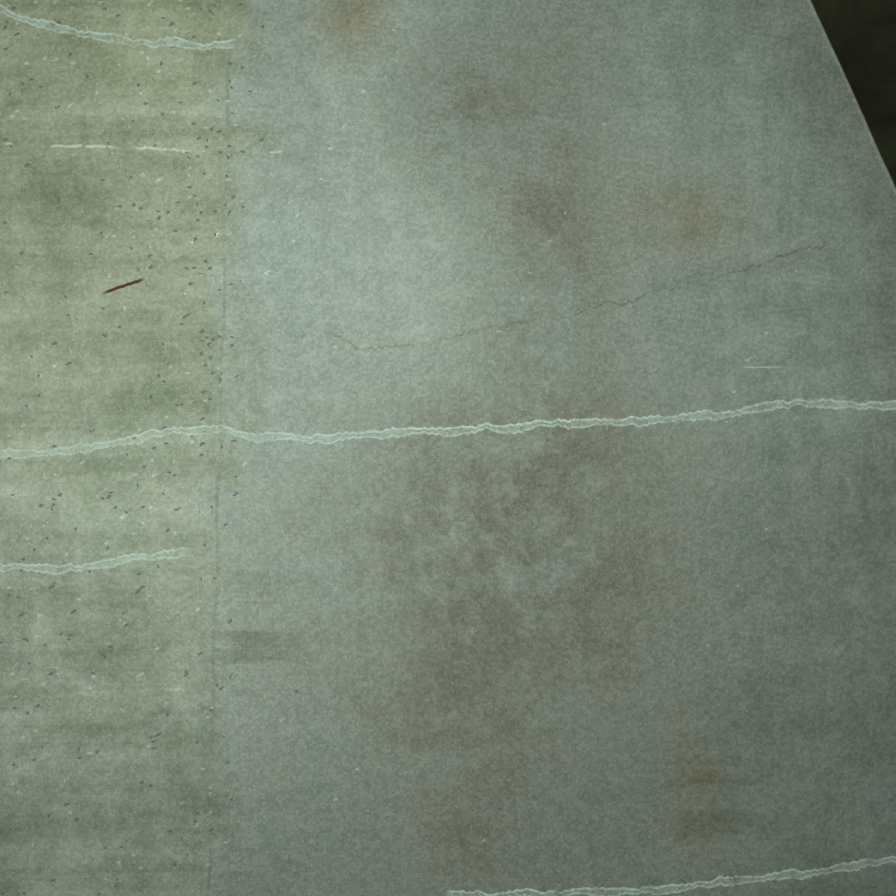
A WebGL 1 fragment shader for this texture:

```glsl
precision highp float;
uniform vec2 u_resolution;

vec2 hash2(vec2 p) {
  return fract(sin(vec2(dot(p, vec2(127.1, 311.7)), dot(p, vec2(269.5, 183.3)))) * 43758.5);
}

// Cellular noise: distance to the nearest point, and that point's random id
vec2 cells(vec2 p) {
  vec2 base = floor(p), best = vec2(9.0, 0.0);
  for (int j = -1; j <= 1; j++)
    for (int i = -1; i <= 1; i++) {
      vec2 cell = base + vec2(float(i), float(j));
      float d = length(cell + hash2(cell) - p);
      if (d < best.x) best = vec2(d, hash2(cell + 37.0).x);
    }
  return best;
}

// Layered, rotated and warped sines, roughly -1 to 1
float clouds(vec2 p) {
  float sum = 0.0, amp = 0.55;
  for (int i = 0; i < 6; i++) {
    p = mat2(0.8, 0.6, -0.6, 0.8) * p * 1.75 + vec2(1.3, 4.7);
    p += 0.5 * sin(p.yx * 1.1);
    sum += amp * sin(p.x) * sin(p.y);
    amp *= 0.7;
  }
  return sum;
}

float spot(vec2 p, vec2 centre, vec2 radius) {
  vec2 q = (p - centre) / radius;
  return exp(-dot(q, q));
}

float span(float x, float start, float end) {
  return smoothstep(start - 0.006, start + 0.006, x) * (1.0 - smoothstep(end - 0.006, end + 0.006, x));
}

float line(float d, float width) {
  return 1.0 - smoothstep(width * 0.3, width, abs(d));
}

float wobble(float x) {
  return 0.0016 * sin(x * 61.0 + 2.0 * sin(x * 23.0)) + 0.0011 * sin(x * 163.0 + 2.0 * sin(x * 71.0))
    + 0.0007 * sin(x * 460.0 + 3.0 * sin(x * 130.0));
}

// Chalky vein: a faint band with two ragged, brighter rims
float vein(vec2 p, float height, float seed) {
  float d = p.y - height - wobble(p.x + seed);
  float gap = 0.0031 + 0.001 * sin(p.x * 90.0 + seed * 9.0);
  return max(max(0.95 * line(d - gap, 0.0023), 0.8 * line(d + gap, 0.0023)), 0.42 * line(d, 0.006));
}

void main() {
  vec2 p = gl_FragCoord.xy / u_resolution;
  float x = p.x;
  float broad = clouds(p * 2.6);
  float mottle = clouds(p * 11.0 + 5.0);
  float fine = clouds(p * 50.0 + 2.0);
  float streak = clouds(p * vec2(3.0, 34.0) + 8.0);
  // Pale centre fading into darker concrete
  float light = 1.15 * spot(p, vec2(0.28, 0.59), vec2(0.54, 0.54)) + 0.35 * spot(p, vec2(0.8, 0.85), vec2(0.13));
  vec3 col = mix(vec3(0.43, 0.475, 0.43), vec3(0.565, 0.625, 0.57), clamp(light + 0.15 * broad + 0.12 * mottle, 0.0, 1.0));
  // Olive, streaky panel on the left with a worn seam
  float seam = x - 0.232 - 0.026 * p.y - 0.0015 * sin(p.y * 40.0);
  float panel = 1.0 - smoothstep(-0.02, 0.04, seam + 0.04 * mottle);
  col = mix(col, vec3(0.54, 0.58, 0.465), panel * (0.25 + 0.55 * p.y));
  col += panel * (0.045 * streak + 0.025 * mottle);
  col -= 0.06 * line(seam, 0.003) * clamp(0.3 + mottle, 0.0, 1.0);
  // Patchy brown damp stains
  float damp = 0.9 * spot(p, vec2(0.58, 0.38), vec2(0.23, 0.18)) + 0.6 * spot(p, vec2(0.55, 0.1), vec2(0.25, 0.2))
    + 0.8 * spot(p, vec2(0.51, 0.87), vec2(0.07, 0.08)) + 0.75 * spot(p, vec2(0.62, 0.75), vec2(0.08, 0.25));
  float stain = clamp(damp * (0.7 + 0.25 * broad + 0.6 * mottle + 0.4 * fine), 0.0, 1.0);
  col = mix(col, vec3(0.375, 0.385, 0.325), stain * 0.8);
  float rust = spot(p, vec2(0.39, 0.99), vec2(0.04, 0.05)) + spot(p, vec2(0.76, 0.76), vec2(0.06, 0.05))
    + spot(p, vec2(0.785, 0.13), vec2(0.03, 0.06));
  col = mix(col, vec3(0.44, 0.42, 0.31), rust * clamp(0.35 + 0.5 * mottle, 0.0, 0.6));
  float runs = spot(p, vec2(0.28, 0.29), vec2(0.05, 0.06)) + 0.6 * spot(p, vec2(0.8, 0.1), vec2(0.05, 0.06));
  col -= vec3(0.07, 0.08, 0.09) * runs * smoothstep(0.1, 0.5, streak);
  col += 0.05 * spot(p, vec2(0.47, 0.63), vec2(0.014));
  // Sandy grain, dark pores and pale flecks
  vec2 sand = cells(p * 300.0);
  vec2 grit = cells(p * vec2(140.0, 170.0) + fine);
  col += 0.016 * mottle + 0.024 * fine + 0.058 * (sand.y - 0.5) + 0.028 * (grit.y - 0.5) + 0.035 * (0.45 - sand.x);
  vec2 pore = cells(p * vec2(120.0, 150.0) + 0.5 * fine);
  float poreShare = 0.006 + 0.16 * spot(p, vec2(0.235, 0.75), vec2(0.03, 0.3)) + 0.035 * panel;
  float dot1 = 1.0 - smoothstep(0.1, 0.4, pore.x);
  col = mix(col, vec3(0.31, 0.35, 0.32), step(1.0 - poreShare, pore.y) * dot1 * 0.6);
  col += 0.1 * dot1 * step(pore.y, 0.004 + 0.03 * panel);
  // Hairline crack and a fallen twig
  float crackY = 0.612 + 0.016 * exp(-pow((x - 0.365) / 0.02, 2.0))
    + 0.28 * pow(max(x - 0.42, 0.0), 1.3) + 1.5 * wobble(x + 0.4);
  col -= vec3(0.07, 0.085, 0.1) * line(p.y - crackY, 0.002) * span(x, 0.29, 0.92) * clamp(0.6 + 0.5 * mottle, 0.0, 1.0);
  float twig = line(p.y - 0.672 - 0.36 * (x - 0.115) - 0.4 * wobble(x), 0.0026) * span(x, 0.117, 0.158);
  col = mix(col, vec3(0.27, 0.18, 0.12), twig * 0.85);
  // Chalk veins
  float rise = 0.492 + 0.055 * x + 0.018 * exp(-pow((x - 0.21) / 0.07, 2.0)) + 0.01 * exp(-pow((x - 0.88) / 0.05, 2.0));
  float chalk = vein(p, rise, 0.0);
  chalk = max(chalk, vein(p, 0.947 + 0.045 * exp(-x / 0.08), 1.7) * span(x, -0.1, 0.26));
  chalk = max(chalk, vein(p, 0.366 + 0.016 * smoothstep(0.06, 0.2, x), 3.1) * span(x, -0.1, 0.21));
  chalk = max(chalk, vein(p, 0.16 * (x - 0.5) * (x - 0.5), 4.6) * span(x, 0.5, 1.1));
  col = mix(col, vec3(0.67, 0.76, 0.7), chalk * clamp(0.8 + 0.3 * fine + 0.4 * (sand.y - 0.5), 0.0, 1.0));
  // Thin broken lime lines
  float broken = smoothstep(-0.1, 0.5, fine + 0.5 * sin(x * 95.0 + 3.0 * sin(x * 37.0)));
  float lime = line(p.y - 0.839 + 0.03 * x - 0.5 * wobble(x), 0.0024) * span(x, -0.1, 0.33) * broken;
  lime = max(lime, 0.6 * line(p.y - 0.59, 0.0016) * span(x, 0.83, 0.87));
  lime = max(lime, 0.3 * broken * line(p.y - 0.219 - 0.06 * x - wobble(x), 0.003) * span(x, -0.1, 0.25));
  col = mix(col, vec3(0.74, 0.79, 0.71), lime * 0.75);
  // Light falloff, then dark foliage beyond the slanted edge
  vec2 off = p - vec2(0.34, 0.59);
  col *= 1.06 - 0.44 * dot(off, off);
  float edge = 0.91 * (x - 0.905 - 0.452 * (1.0 - p.y)) + 0.0008 * mottle;
  col += 0.04 * line(edge + 0.002, 0.003);
  col = mix(col, vec3(0.12, 0.13, 0.09) + vec3(0.03, 0.04, 0.015) * mottle, smoothstep(-0.0015, 0.0015, edge));
  gl_FragColor = vec4(clamp(col, 0.0, 1.0), 1.0);
}
```
